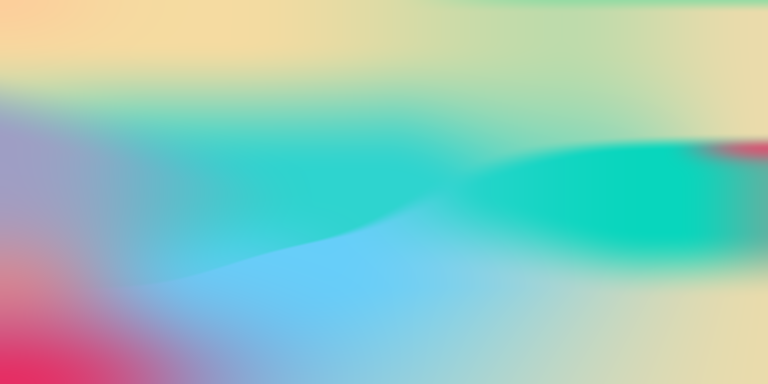
Give the GLSL for this background, as a WebGL 2 fragment shader.

```glsl
#version 300 es
precision highp float;
// Soft pastel gradient: cream sky, teal band, a blue wave with a green pool and a rose corner.
uniform vec2 u_resolution;
out vec4 fragColor;

const vec3 CREAM = vec3(0.96, 0.86, 0.63);
const vec3 SAGE = vec3(0.74, 0.86, 0.67);
const vec3 SAND = vec3(0.92, 0.86, 0.67);
const vec3 PEACH = vec3(1.00, 0.79, 0.60);
const vec3 MINT = vec3(0.58, 0.86, 0.64);
const vec3 TEAL = vec3(0.18, 0.83, 0.81);
const vec3 BLUE = vec3(0.40, 0.81, 0.98);
const vec3 GREEN = vec3(0.03, 0.84, 0.74);
const vec3 MUTED = vec3(0.42, 0.68, 0.62);
const vec3 LAVENDER = vec3(0.62, 0.62, 0.77);
const vec3 SALMON = vec3(0.86, 0.56, 0.57);
const vec3 ROSE = vec3(0.90, 0.18, 0.39);
const vec3 PINK = vec3(0.82, 0.36, 0.46);

// Smooth 0 to 1 ramp from a to b; b may lie below a.
float ramp(float a, float b, float v) {
    float t = clamp((v - a) / (b - a), 0.0, 1.0);
    return t * t * (3.0 - 2.0 * t);
}

// Elliptical Gaussian glow.
float glow(vec2 p, vec2 center, vec2 radius) {
    vec2 d = (p - center) / radius;
    return exp(-dot(d, d));
}

// Height of the wave crest.
float crest(float x) {
    float rise = 0.39 / (1.0 + exp(-12.4 * (x - 0.52)));
    float swell = (x - 0.36) / 0.12;
    return 0.245 + rise + 0.055 * exp(-swell * swell);
}

// Cream sky melting down into the teal band.
vec3 upperSheet(vec2 p) {
    vec3 color = mix(CREAM, SAGE, ramp(0.28, 0.76, p.x));
    color = mix(color, SAND, ramp(0.72, 1.0, p.x));
    color = mix(color, PEACH, 0.7 * glow(p, vec2(0.0, 1.0), vec2(0.13, 0.12)));
    color = mix(color, MINT, ramp(0.965, 1.005, p.y) * ramp(0.5, 0.75, p.x));
    float bandBottom = 0.55 - 0.33 * ramp(0.5, 0.8, p.x);
    float band = ramp(0.896, bandBottom, p.y) * ramp(1.0, 0.76, p.x);
    color = mix(color, TEAL, band * mix(0.75, 1.0, ramp(0.0, 0.2, p.x)));
    return mix(color, BLUE, 0.8 * ramp(0.5, 0.25, p.y) * ramp(0.5, 0.3, p.x));
}

// Blue wave fading to sand, with the green pool at the right.
vec3 lowerSheet(vec2 p) {
    float fadeStart = mix(0.2, 0.42, clamp(p.y / 0.25, 0.0, 1.0));
    vec3 color = mix(BLUE, SAND, ramp(fadeStart, 1.04, p.x));
    vec3 pool = mix(TEAL, GREEN, ramp(0.5, 0.86, p.x));
    pool = mix(pool, MUTED, ramp(0.88, 1.04, p.x));
    float right = ramp(0.55, 0.85, p.x);
    float depth = ramp(mix(0.29, 0.22, right), mix(0.52, 0.40, right), p.y);
    color = mix(color, pool, depth * ramp(0.42, 0.64, p.x));
    float stripe = glow(vec2(0.0, p.y), vec2(0.0, 0.615), vec2(1.0, 0.035));
    return mix(color, PINK, stripe * ramp(0.86, 1.0, p.x));
}

// Lavender haze and warm glows along the left side.
vec3 leftGlows(vec3 color, vec2 p) {
    float reach = mix(0.27, 0.42, ramp(0.25, 0.5, p.y));
    float top = 0.82 - 0.5 * p.x;
    color = mix(color, LAVENDER, ramp(reach, 0.0, p.x) * ramp(top, top - 0.18, p.y));
    color = mix(color, SALMON, 0.8 * glow(p, vec2(0.0, 0.25), vec2(0.12, 0.15)));
    return mix(color, ROSE, glow(p, vec2(0.0), vec2(0.27, 0.19)));
}

void main() {
    vec2 p = gl_FragCoord.xy / u_resolution;
    // The crest is crisp at the left and blurred in the middle.
    float blur = 0.005 + 0.03 * ramp(0.4, 0.6, p.x) - 0.013 * ramp(0.65, 0.8, p.x);
    float below = ramp(blur, -blur, p.y - crest(p.x));
    vec3 color = mix(upperSheet(p), lowerSheet(p), below);
    fragColor = vec4(leftGlows(color, p), 1.0);
}
```
